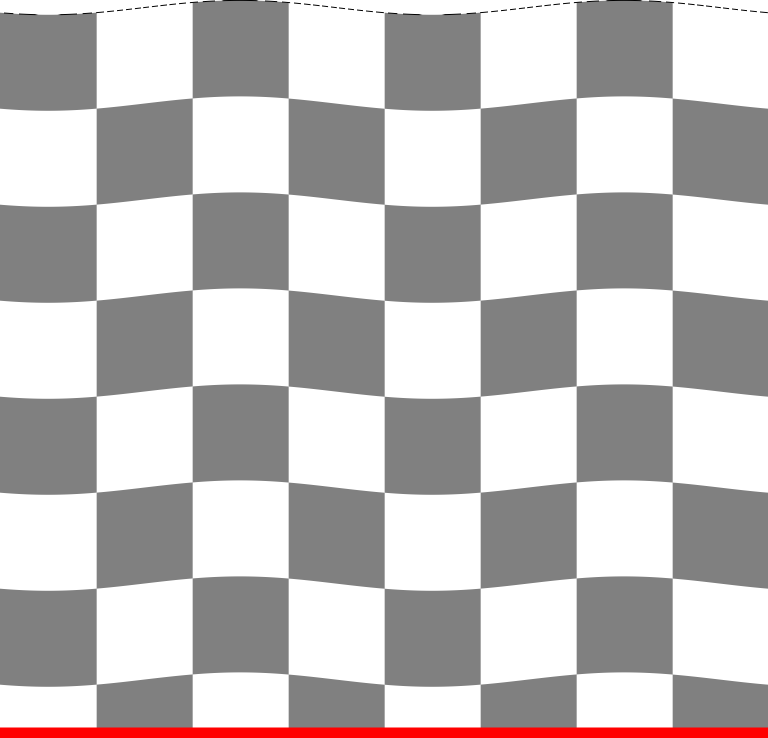
A Shadertoy shader for this pattern:

```glsl
// Wavy grey and white checkerboard with a dashed dark top rim and a red base strip.

const float TAU = 6.2831853;
const float COLUMNS = 8.0;         // cells across the canvas
const float WAVE_PERIOD = 4.0;     // all lengths below are in cells
const float WAVE_OFFSET = 0.079;
const float WAVE_HEIGHT = 0.075;
const float EDGE_SHIFT = 0.007;
const float STRIP_HEIGHT = 0.1094;
const float RIM_WIDTH = 0.0104;
const float DASH_FILL = 0.68;

const vec3 WHITE = vec3(1.0);
const vec3 GREY = vec3(0.5);
const vec3 BLACK = vec3(0.0);
const vec3 RED = vec3(1.0, 0.0, 0.0);

// Coverage of a pixel by the region where the distance is positive.
float coverage(float dist, float pixel) {
    return clamp(dist / pixel + 0.5, 0.0, 1.0);
}

// Alternates +1 and -1 per unit cell, starting with +1.
float squareWave(float v, float pixel) {
    float dist = abs(mod(v - 0.5, 2.0) - 1.0) - 0.5;
    return clamp(2.0 * dist / pixel, -1.0, 1.0);
}

float checker(vec2 cell, float pixel) {
    float parity = squareWave(cell.x, pixel) * squareWave(cell.y, pixel);
    return 0.5 + 0.5 * parity;
}

// Depth of the wavy rim below the top of the canvas.
float rimDepth(float x) {
    return WAVE_OFFSET + WAVE_HEIGHT * cos(TAU * (x - 0.5) / WAVE_PERIOD);
}

// Dashes follow equal steps in depth, so they stretch where the wave flattens.
float dashedRim(float dist, float depth, float pixel) {
    float line = coverage(0.5 * RIM_WIDTH - abs(dist), pixel);
    float phase = fract(depth / RIM_WIDTH);
    float dash = 1.0 - smoothstep(DASH_FILL - 0.05, DASH_FILL + 0.05, phase);
    return line * dash;
}

void mainImage(out vec4 fragColor, in vec2 fragCoord) {
    float pixel = COLUMNS / iResolution.x;
    vec2 pos = fragCoord * pixel;
    float top = iResolution.y * pixel;
    float depth = rimDepth(pos.x);
    float row = top - pos.y - depth;

    // Checks displaced vertically by the wave, kept solid at the outer edges
    vec2 cell = max(vec2(pos.x - EDGE_SHIFT, row), 0.1);
    vec3 color = mix(WHITE, GREY, checker(cell, pixel));

    // White above the wave, then its rim
    color = mix(WHITE, color, coverage(row, pixel));
    color = mix(color, BLACK, dashedRim(row, depth, pixel));

    // Base strip
    color = mix(color, RED, coverage(STRIP_HEIGHT - pos.y, pixel));
    fragColor = vec4(color, 1.0);
}
```
